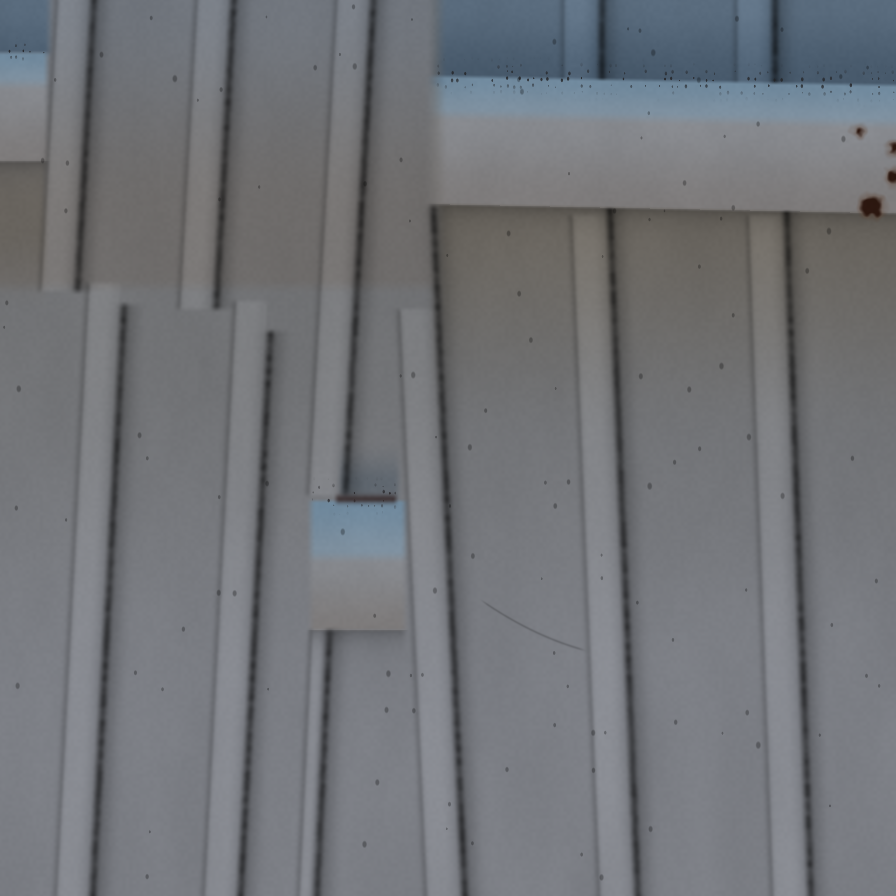
A Shadertoy shader for this texture:

```glsl
// Painted metal siding: slanted raised ribs with dark grooves, crossed by
// three pieces of pale horizontal beam. Shaded bands, soft box masks and
// hashed cells supply the paint tone, weathering, dirt and rust.

float hash(vec2 p) {
    vec3 q = fract(p.xyx * vec3(0.1031, 0.1030, 0.0973));
    q += dot(q, q.yzx + 33.33);
    return fract((q.x + q.y) * q.z);
}

float noise(vec2 p) {
    vec2 i = floor(p), f = fract(p);
    f = f * f * (3.0 - 2.0 * f);
    return mix(mix(hash(i), hash(i + vec2(1, 0)), f.x),
               mix(hash(i + vec2(0, 1)), hash(i + vec2(1, 1)), f.x), f.y);
}

float fbm(vec2 p) {
    float sum = 0.0, amp = 0.5;
    for (int i = 0; i < 4; i++) {
        sum += amp * noise(p);
        p = p * 2.1 + 7.3;
        amp *= 0.5;
    }
    return sum;
}

// Soft interval mask
float band(float v, float lo, float hi, float soft) {
    return smoothstep(lo - soft, lo + soft, v) * (1.0 - smoothstep(hi - soft, hi + soft, v));
}

float bell(float d, float width) {
    return exp(-d * d / (width * width));
}

// Scattered flecks, at most one in each cell
float flecks(vec2 p, float cells, float density) {
    vec2 g = p * cells, id = floor(g);
    vec2 centre = 0.3 + 0.4 * vec2(hash(id + 3.1), hash(id + 17.7));
    float radius = 0.12 + 0.2 * hash(id + 41.0);
    float dist = length((fract(g) - centre) * vec2(1.2, 0.8));
    return step(1.0 - density, hash(id)) * (1.0 - smoothstep(radius * 0.4, radius, dist));
}

// Raised face from x to x + width, with a groove along its right side
void rib(inout vec3 col, vec2 p, float x, float width, float lo, float hi, float grooveHi) {
    float d = p.x - x;
    float face = band(d, 0.0, width, 0.0025) * band(p.y, lo, hi, 0.004);
    float along = band(p.y, lo, grooveHi, 0.005);
    vec3 lit = col * 1.07 + 0.018 - 0.025 * smoothstep(width * 0.55, width, d);
    col = mix(col, lit, face);
    col *= 1.0 - 0.13 * bell(d + 0.002, 0.004) * band(p.y, lo, hi, 0.005);
    float g = d - width - 0.006;
    float wear = 0.75 + 0.5 * noise(p * vec2(60, 140));
    col *= 1.0 - along * (0.38 * wear * bell(g, 0.0045) + 0.16 * bell(g - 0.005, 0.012));
}

// Beam with a blue upper face and a warm grey front
void beam(inout vec3 col, vec2 p, vec2 span, float top, float crease, float bottom, float soft) {
    float across = band(p.x, span.x, span.y, soft);
    float under = max(bottom - p.y, 0.0);
    col *= 1.0 - 0.25 * across * exp(-under / 0.012) * step(p.y, bottom);
    vec3 upper = mix(vec3(0.50, 0.57, 0.63), vec3(0.44, 0.54, 0.62), smoothstep(crease, top, p.y));
    vec3 front = mix(vec3(0.49, 0.48, 0.48), vec3(0.53, 0.54, 0.56), smoothstep(bottom, crease, p.y));
    vec3 paint = mix(front, upper, smoothstep(crease - 0.008, crease + 0.008, p.y));
    paint *= 0.97 + 0.06 * fbm(p * 22.0);
    col = mix(col, paint, across * band(p.y, bottom, top, 0.003));
}

void mainImage(out vec4 fragColor, in vec2 fragCoord) {
    vec2 p = fragCoord / iResolution.xy;
    float tilted = p.y + 0.02 * (p.x - 0.49);
    float right = smoothstep(0.475, 0.5, p.x);

    // Sheet tone: cool below, warm in the shade, bluish towards the top
    vec3 col = mix(vec3(0.485, 0.495, 0.52), vec3(0.445, 0.45, 0.46), smoothstep(0.2, 0.65, p.y));
    vec3 shade = mix(vec3(0.435, 0.425, 0.42), vec3(0.44, 0.46, 0.49), smoothstep(0.76, 1.0, p.y));
    float upperLeft = smoothstep(0.67, 0.69, p.y) * (1.0 - right);
    col = mix(col, shade, upperLeft);
    col = mix(col, vec3(0.41, 0.39, 0.36), right * smoothstep(0.5, 0.77, p.y) * 0.9);
    col = mix(col, vec3(0.40, 0.38, 0.35), band(p.x, -1.0, 0.05, 0.006) * band(p.y, 0.7, 0.82, 0.05) * 0.7);
    col = mix(col, vec3(0.33, 0.37, 0.41), band(p.x, 0.38, 0.445, 0.006) * band(p.y, 0.44, 0.48, 0.03) * 0.8);

    // Deep blue panels above the beams
    float deep = max(right * smoothstep(0.90, 0.91, tilted),
                     band(p.x, -1.0, 0.055, 0.006) * smoothstep(0.935, 0.945, p.y));
    col = mix(col, mix(vec3(0.28, 0.35, 0.42), vec3(0.35, 0.42, 0.49), smoothstep(0.91, 1.0, p.y)), deep);
    col *= 0.96 + 0.08 * fbm(p * vec2(18, 7));

    // Beams behind the lower ribs
    beam(col, p, vec2(-1.0, 0.052), 0.941, 0.906, 0.82, 0.005);
    beam(col, p, vec2(0.347, 0.452), 0.441, 0.378, 0.297, 0.006);

    // Rib families
    for (int i = 0; i < 3; i++) {
        float n = float(i);
        float end = i == 2 ? 0.447 : 0.675 - 0.02 * n;
        rib(col, p, 0.065 + 0.156 * n + 0.057 * (p.y - 1.0), 0.034, end, 1.1, 1.1);
        float start = i == 0 ? 0.655 : 0.76;
        rib(col, p, 0.442 + 0.197 * n - (0.046 - 0.005 * n) * (p.y - 0.76), 0.036, -0.1, start, 0.77);
    }
    for (int i = 0; i < 2; i++) {
        float n = float(i);
        rib(col, p, 0.1 + 0.165 * n + 0.053 * (p.y - 0.684), 0.034, -0.1, 0.684 - 0.02 * n, 0.66 - 0.03 * n);
        rib(col, p, 0.63 + 0.193 * n, 0.036, 0.9, 1.1, 1.1);
    }
    rib(col, p, 0.349 + 0.048 * (p.y - 0.297), 0.013, -0.1, 0.297, 0.297);
    beam(col, vec2(p.x, tilted), vec2(0.487, 2.0), 0.915, 0.872, 0.772, 0.014);

    // Dirt gathered on ledges, with faint flecks elsewhere
    float ledge = right * bell(tilted - 0.916, 0.012)
                + band(p.x, 0.35, 0.442, 0.004) * bell(p.y - 0.446, 0.012)
                + band(p.x, -1.0, 0.05, 0.004) * bell(p.y - 0.943, 0.008);
    col = mix(col, vec3(0.14, 0.14, 0.15), min(ledge, 1.0) * flecks(p, 130.0, 0.45) * 0.85);
    col = mix(col, vec3(0.20, 0.15, 0.15), band(p.x, 0.375, 0.442, 0.004) * bell(p.y - 0.443, 0.005) * 0.75);
    col *= 1.0 - 0.28 * flecks(p, 75.0, 0.025);

    // Curved scratch
    float s = (p.x - 0.54) / 0.11;
    float arc = 0.328 - 0.075 * s + 0.022 * s * s;
    col *= 1.0 - 0.17 * band(s, 0.0, 1.0, 0.05) * bell(p.y - arc, 0.0015);

    // Rust at the beam's right end
    vec2 wobble = 0.006 * (vec2(noise(p * 150.0), noise(p * 150.0 + 9.0)) - 0.5);
    for (int i = 0; i < 4; i++) {
        float n = float(i);
        vec2 centre = vec2(0.973 + 0.025 * min(n, 1.0) - 0.04 * step(2.5, n), 0.77 + 0.032 * n - 0.012 * step(2.5, n));
        float dist = length(p + wobble - centre) - (i == 0 ? 0.0105 : 0.007 - 0.0012 * n);
        col = mix(col, vec3(0.36, 0.25, 0.18), 0.4 * (1.0 - smoothstep(0.0, 0.009, dist)));
        col = mix(col, vec3(0.17, 0.09, 0.06), 1.0 - smoothstep(-0.003, 0.003, dist));
    }

    col += 0.012 * (noise(p * 260.0) - 0.5);
    fragColor = vec4(col, 1.0);
}
```
